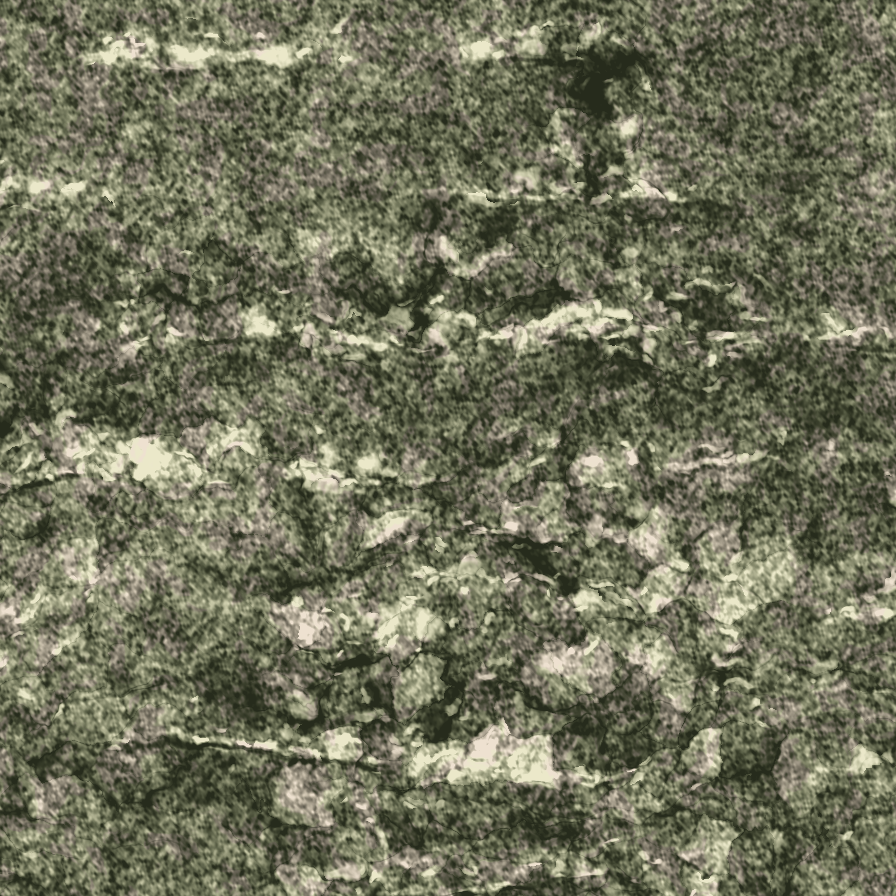
Give the GLSL for this texture, as a three.js fragment shader.

```glsl
varying vec2 vUv;

const vec3 SHADOW = vec3(0.15, 0.17, 0.11);
const vec3 DARK_MOSS = vec3(0.24, 0.26, 0.18);
const vec3 MOSS = vec3(0.38, 0.40, 0.30);
const vec3 SAGE = vec3(0.50, 0.515, 0.40);
const vec3 PALE = vec3(0.77, 0.77, 0.64);
const vec3 CREAM = vec3(0.92, 0.91, 0.79);
const vec3 WARM_SHIFT = vec3(0.012, -0.028, 0.024);

const float BASE_TONE = 0.425;
const float COURSE_HEIGHT = 0.155;
const vec2 STONE_SCALE = vec2(6.0, 8.0);
const vec2 RUBBLE_SCALE = vec2(17.0, 23.0);
const vec2 CHIP_SCALE = vec2(19.0, 30.0);
const vec2 PANEL_CENTER = vec2(0.48, 0.665);
const vec2 PANEL_HALF = vec2(0.17, 0.075);
const float GRAIN_SCALE = 180.0;
const float GRAIN_STRENGTH = 0.36;

vec2 hash2(vec2 p) {
  vec3 q = fract(p.xyx * vec3(0.1031, 0.1030, 0.0973));
  q += dot(q, q.yzx + 33.33);
  return fract((q.xx + q.yz) * q.zy);
}

float valueNoise(vec2 p) {
  vec2 i = floor(p), f = fract(p);
  f = f * f * (3.0 - 2.0 * f);
  float low = mix(hash2(i).x, hash2(i + vec2(1.0, 0.0)).x, f.x);
  float high = mix(hash2(i + vec2(0.0, 1.0)).x, hash2(i + 1.0).x, f.x);
  return mix(low, high, f.y);
}

float clouds(vec2 p) {
  float sum = 0.0, weight = 0.53;
  for (int i = 0; i < 4; i++) {
    sum += weight * valueNoise(p);
    p = mat2(1.6, 1.2, -1.2, 1.6) * p + 19.7;
    weight *= 0.5;
  }
  return sum;
}

// Cellular noise: x = distance to the seed, y = gap to the next cell, z = cell id
vec3 cells(vec2 p) {
  vec2 base = floor(p);
  float nearest = 8.0, second = 8.0, id = 0.0;
  for (int y = -1; y <= 1; y++) {
    for (int x = -1; x <= 1; x++) {
      vec2 cell = base + vec2(float(x), float(y));
      float d = distance(p, cell + hash2(cell));
      if (d < nearest) {
        second = nearest;
        nearest = d;
        id = hash2(cell + 71.0).y;
      } else {
        second = min(second, d);
      }
    }
  }
  return vec3(nearest, second - nearest, id);
}

vec3 stoneRamp(float t) {
  vec3 c = mix(SHADOW, DARK_MOSS, clamp((t - 0.13) / 0.12, 0.0, 1.0));
  c = mix(c, MOSS, clamp((t - 0.25) / 0.14, 0.0, 1.0));
  c = mix(c, SAGE, clamp((t - 0.39) / 0.12, 0.0, 1.0));
  c = mix(c, PALE, clamp((t - 0.51) / 0.26, 0.0, 1.0));
  return mix(c, CREAM, clamp((t - 0.77) / 0.15, 0.0, 1.0));
}

void main() {
  vec2 uv = vUv;
  vec2 bend = vec2(clouds(uv * 6.0), clouds(uv * 6.0 + 37.0)) - 0.5;
  vec2 fray = vec2(clouds(uv * 38.0), clouds(uv * 38.0 + 53.0)) - 0.5;
  vec2 p = uv + 0.11 * bend + 0.03 * fray;

  // Weathering, and where rubble shows through the plaster
  float weather = clouds(uv * vec2(3.5, 6.0) + 5.0) - 0.5;
  float crumble = clouds(p * vec2(30.0, 40.0)) - 0.5;
  float patches = clouds(uv * 4.5 + 11.0);
  vec2 inset = PANEL_HALF - abs(uv + 0.03 * bend - PANEL_CENTER);
  float panel = smoothstep(-0.005, 0.015, min(inset.x, inset.y));
  float rubble = smoothstep(0.40, 0.62, patches + 0.4 * (0.45 - uv.y));
  rubble = max(rubble, panel);
  float tone = BASE_TONE + 0.24 * weather + (0.42 + 0.2 * rubble) * crumble;

  // Large stones and smaller rubble with shadowed joints
  vec3 stone = cells(p * STONE_SCALE);
  vec3 rock = cells(p * RUBBLE_SCALE + 9.0);
  float openJoint = smoothstep(0.50, 0.66, clouds(uv * 9.0 + 23.0));
  tone += rubble * (0.09 * (stone.z - 0.5) + 0.17 * (rock.z - 0.45));
  tone += 0.17 * rubble * smoothstep(0.82, 0.86, rock.z) * smoothstep(0.02, 0.16, rock.y);
  tone -= (0.04 + 0.15 * rubble) * openJoint * (1.0 - smoothstep(0.0, 0.20, stone.y));
  tone -= 0.11 * rubble * (1.0 - smoothstep(0.0, 0.05, stone.y));
  tone -= 0.10 * rubble * (1.0 - smoothstep(0.0, 0.10, rock.y));

  // Hairline veins
  float vein = abs(clouds(p * 5.0 + 61.0) - 0.5);
  tone -= 0.10 * smoothstep(0.45, 0.6, patches) * (1.0 - smoothstep(0.001, 0.010, vein));

  // Broken course seams with a pale ledge above them, rougher low down
  float sway = mix(0.13, 0.03, smoothstep(0.35, 0.6, uv.y));
  float level = (uv.y + sway * bend.y + 0.012 * fray.y + 0.005) / COURSE_HEIGHT;
  float course = floor(level + 0.5);
  float rise = (level - course) * COURSE_HEIGHT;
  float run = smoothstep(0.50, 0.68, valueNoise(vec2(uv.x * 5.0 + 3.0, course * 7.3)));
  float ledgeRun = smoothstep(0.60, 0.78, valueNoise(vec2(uv.x * 6.0, course * 5.7 + 40.0)));
  float broken = smoothstep(0.42, 0.56, clouds(uv * vec2(18.0, 40.0) + 7.0));
  tone -= 0.17 * run * (0.3 + 0.7 * broken) * (1.0 - smoothstep(0.001, 0.005, abs(rise)));
  tone += 0.32 * ledgeRun * broken * (1.0 - smoothstep(0.002, 0.007, abs(rise - 0.010)));

  // Pale chips of three sizes, clustered above the seams and in the rubble
  float band = smoothstep(-0.01, 0.01, rise) * (1.0 - smoothstep(0.025, 0.065, rise));
  float gathered = band * max(run, ledgeRun);
  float cluster = smoothstep(0.48, 0.62, clouds(uv * 8.0 + 91.0));
  float density = 0.008 + 0.20 * gathered + 0.14 * rubble * cluster + 0.05 * panel;
  float chips = 0.0;
  for (int i = 0; i < 3; i++) {
    float size = 1.0 + 0.8 * float(i);
    vec3 chip = cells((uv + 0.05 * bend + 0.035 * fray) * CHIP_SCALE * size + 31.0 * size);
    float chosen = smoothstep(0.0, 0.05, chip.z - 1.0 + density);
    chips = max(chips, chosen * (1.0 - smoothstep(0.16, 0.46, chip.x)));
  }
  tone += 0.40 * chips + 0.06 * gathered;

  // Sandy grain on turned lattices, weaker in shadow and on chips
  vec2 turned = mat2(0.8, 0.6, -0.6, 0.8) * uv * GRAIN_SCALE;
  float sand = valueNoise(turned) + valueNoise(turned.yx * 1.7 + uv * 60.0) - 1.0;
  float pits = cells(turned * 0.55).x - 0.45;
  float grain = GRAIN_STRENGTH * (sand - 0.4 * pits);
  tone += grain * smoothstep(0.0, 0.40, tone) * (1.0 - 0.6 * chips);

  // Olive ramp flecked with warm grey
  float warm = smoothstep(0.50, 0.62, clouds(p * 45.0 + 83.0));
  vec3 color = stoneRamp(tone) + WARM_SHIFT * warm * smoothstep(0.2, 0.45, tone);
  gl_FragColor = vec4(clamp(color, 0.0, 1.0), 1.0);
}
```
